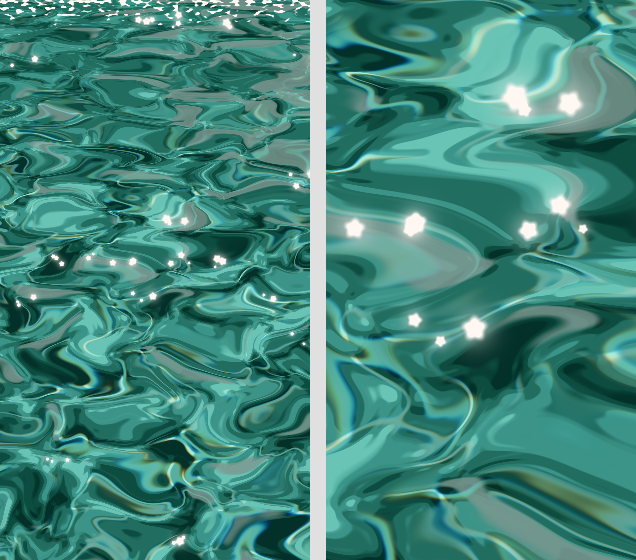
Left, the full canvas; right, a detail of the centre.
This texture is drawn by a WebGL 1 fragment shader. Its source:

```glsl
precision highp float;
// Sunlit rippling water seen at a slant: a foreshortened plane is bent by
// layered noise, as by refraction, then toned into patches and caustic lines.
// Grey sky sheen and clusters of white sun glints lie on top.
uniform vec2 u_resolution;

const vec3 SHADOW = vec3(0.01, 0.19, 0.16);
const vec3 DARK = vec3(0.05, 0.30, 0.25);
const vec3 DEEP = vec3(0.13, 0.43, 0.38);
const vec3 TEAL = vec3(0.23, 0.58, 0.53);
const vec3 AQUA = vec3(0.41, 0.77, 0.71);
const vec3 PALE = vec3(0.76, 0.94, 0.87);
const vec3 SHEEN = vec3(0.49, 0.59, 0.56);
const vec3 SUN = vec3(1.0, 0.97, 0.95);

float hash(vec2 p) {
  return fract(sin(dot(p, vec2(127.1, 311.7))) * 43758.5453);
}

// Slope of a random direction at one lattice corner.
float corner(vec2 cell, vec2 offset) {
  float a = 6.2832 * hash(cell);
  return dot(vec2(cos(a), sin(a)), offset);
}

// Gradient noise, centred on 0.5.
float noise(vec2 p) {
  vec2 i = floor(p), f = fract(p), e = vec2(1.0, 0.0);
  vec2 s = f * f * f * (f * (f * 6.0 - 15.0) + 10.0);
  float low = mix(corner(i, f), corner(i + e, f - e), s.x);
  float high = mix(corner(i + e.yx, f - e.yx), corner(i + 1.0, f - 1.0), s.x);
  return 0.5 + 0.7 * mix(low, high, s.y);
}

vec2 noise2(vec2 p) {
  return vec2(noise(p), noise(p + vec2(37.2, 91.7))) - 0.5;
}

vec2 turn(vec2 p, float a) {
  float c = cos(a), s = sin(a);
  return vec2(c * p.x - s * p.y, s * p.x + c * p.y);
}

// Rows of waves grow thinner and denser toward the far (upper) edge.
vec2 waterPlane(vec2 p, float middle) {
  float y = p.y;
  float rows = y + 0.55 * y * y + 0.5 * pow(y, 5.0);
  return vec2((p.x - middle) * (8.0 + 3.5 * y), 11.5 * rows);
}

vec2 refractWater(vec2 p) {
  vec2 q = p + 1.5 * noise2(p * 0.8 + 5.3);
  return q + 0.75 * noise2(turn(q, 0.6) * 1.7 + 11.0);
}

// Stepped tone with faint rings, so that patches have crisp contours.
float waterTone(vec2 q, float detail) {
  float t = 0.55 * (noise(q * 1.1 + 3.3) - 0.5);
  t += 0.40 * (noise(turn(q, 1.1) * 2.3) - 0.5);
  t += 0.28 * detail * (noise(turn(q, 2.3) * 4.6 + 9.0) - 0.5);
  float rings = sin(noise(turn(q, 2.0) * 0.9 + 23.0) * 42.0);
  return 0.5 + 1.1 * t - 0.016 * sin(t * 55.0) + 0.055 * rings;
}

vec3 toneColor(float t) {
  vec3 c = mix(SHADOW, DARK, smoothstep(0.27, 0.34, t));
  c = mix(c, DEEP, smoothstep(0.40, 0.45, t));
  c = mix(c, TEAL, smoothstep(0.54, 0.59, t));
  return mix(c, AQUA, smoothstep(0.67, 0.72, t));
}

// Each colour channel is shifted a little, giving warm and cool fringes.
vec3 causticLine(float level, float width, float spread) {
  vec3 d = abs(vec3(level - spread, level, level + spread) - 0.5);
  return 1.0 - smoothstep(vec3(0.25 * width), vec3(width), d);
}

// Up to three small round sparkles with halos in each lit cell.
float sunGlints(vec2 p, float cells) {
  vec2 g = p * cells, home = floor(g);
  float light = 0.0;
  for (int j = -1; j <= 1; j++) {
    for (int i = -1; i <= 1; i++) {
      vec2 cell = home + vec2(float(i), float(j));
      float density = 0.14 + 0.45 * smoothstep(0.84, 1.0, cell.y / cells);
      float lit = step(hash(cell + 71.0), density);
      for (int k = 0; k < 3; k++) {
        vec2 seed = cell + float(k) * 17.3;
        vec2 spread = vec2(0.8, 0.35) * (vec2(hash(seed), hash(seed + 4.7)) - 0.5);
        vec2 d = g - cell - 0.5 - spread;
        float r = mix(0.03, 0.11, pow(hash(seed + 9.1), 1.5));
        float ragged = r * (1.0 + 0.12 * sin(5.0 * atan(d.y, d.x + 0.0001) + seed.x));
        float dist = length(d);
        float core = 1.0 - smoothstep(0.4 * ragged, 1.25 * ragged, dist);
        light += lit * (core + 0.4 * exp(-dist * dist / (3.0 * r * r)));
      }
    }
  }
  return min(light, 1.0);
}

void main() {
  vec2 p = gl_FragCoord.xy / u_resolution.y;
  float across = gl_FragCoord.x / u_resolution.x;
  float middle = 0.5 * u_resolution.x / u_resolution.y;
  vec2 q = refractWater(waterPlane(p, middle));

  // Body of the water, calmer in the distance
  float far = smoothstep(0.6, 0.92, p.y);
  float tone = mix(0.49, waterTone(q, 1.0 - 0.7 * far), 1.0 - 0.3 * far);
  vec3 color = toneColor(tone);

  // Grey reflected sky, mostly far away on the right
  float sky = smoothstep(0.3, 0.85, across) * smoothstep(0.5, 0.8, p.y);
  float limit = mix(0.75, 0.50, sky);
  float streak = noise(q * vec2(0.9, 1.5) + 47.0);
  color = mix(color, SHEEN, 0.8 * smoothstep(limit - 0.03, limit + 0.04, streak));

  // Broken caustic lines, broad and thin, with pale crossings
  float near = 1.0 - 0.65 * far;
  float gate = near * smoothstep(0.38, 0.6, noise(q * 0.8 + 61.0));
  vec3 broad = causticLine(noise(q + 83.0), 0.06, 0.010);
  vec3 thin = causticLine(noise(turn(q, 0.8) * 1.5 + 19.0), 0.05, 0.008);
  float thinGate = near * smoothstep(0.42, 0.6, noise(q * 1.1 + 29.0));
  color = mix(color, AQUA, 0.85 * gate * broad);
  color = mix(color, mix(SHEEN, AQUA, 0.6), 0.8 * thinGate * thin);
  color = mix(color, PALE, 0.85 * gate * broad * thin);

  // Sun glints, and a band of glitter along the far edge
  float glitter = noise(p * vec2(75.0, 170.0) + 7.0);
  float glitterLimit = mix(1.0, 0.58, smoothstep(0.92, 1.0, p.y));
  float sun = max(sunGlints(p, 14.0),
                  smoothstep(glitterLimit - 0.05, glitterLimit + 0.06, glitter));
  gl_FragColor = vec4(mix(color, SUN, sun), 1.0);
}
```
